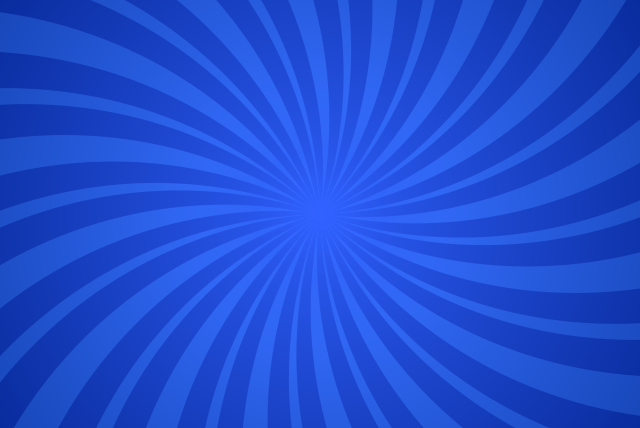
A Shadertoy shader for this background:

```glsl
// Blue swirling sunburst: wide and narrow curved rays around a soft central glow.

// Coverage of evenly repeated rays, widening outward from a pointed tip.
float rays(float angle, float r, float halfWidth, float px) {
    float offset = abs(mod(angle + 11.25, 22.5) - 11.25);
    float edge = radians(offset) * r - radians(halfWidth) * (r - 0.043);
    return 1.0 - smoothstep(-0.7 * px, 0.7 * px, edge);
}

void mainImage(out vec4 fragColor, in vec2 fragCoord) {
    vec2 p = (fragCoord - 0.5 * iResolution.xy) / iResolution.y;
    float px = 1.0 / iResolution.y;
    float r = length(p);

    // Twist the polar angle, in degrees, so that the rays bend with distance
    float angle = degrees(atan(p.y, p.x + 1e-6));
    float swirled = angle + 8.9 - 27.4 * r - 1.05 * r * r;

    // Background darkens steadily toward the corners
    vec3 color = vec3(0.182, 0.365, 0.97) - vec3(0.164, 0.215, 0.394) * r;

    // Sixteen wide rays with a narrow one between each pair
    float wide = rays(swirled, r, 3.55, px);
    float narrow = rays(swirled - 11.25, r, 1.6, px);
    float fade = mix(0.45, 1.0, smoothstep(0.04, 0.35, r));
    color += vec3(0.057, 0.105, 0.105) * max(wide, narrow) * fade;

    // Central glow
    color += vec3(0.012, 0.022, 0.04) * exp(-r * r / 0.008);

    fragColor = vec4(clamp(color, 0.0, 1.0), 1.0);
}
```
